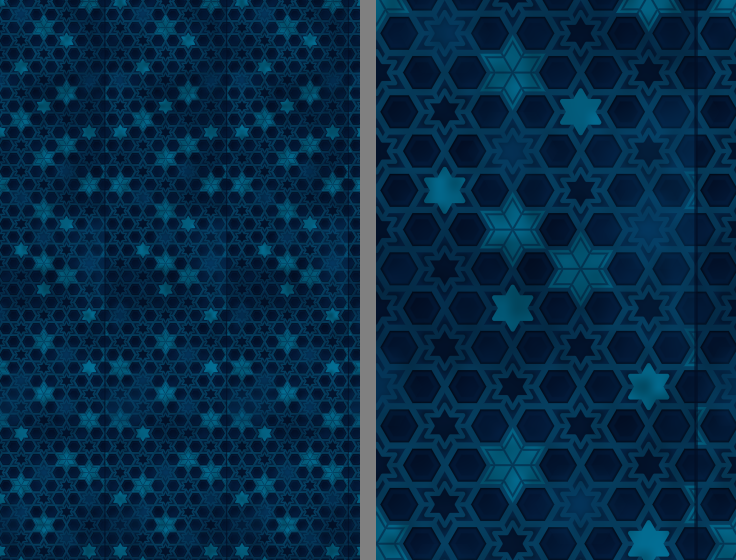
Left, the full canvas; right, a detail of the centre.
Give the GLSL for this pattern, as a Shadertoy shader.

```glsl
// Layout, as fractions of the canvas height
const float PITCH = 0.04674;         // distance between star centres
const float PANEL_WIDTH = 0.2174;    // width after which the strip repeats
const float PANEL_LEFT = -0.0300;
const float FIRST_COLUMN = 0.0273;   // first star column inside a panel
const float TOP_OFFSET = 0.0026;

// Shapes, as fractions of the pitch
const float STAR_SIZE = 0.25;        // half of the tip radius
const float CORE_SIZE = 0.135;
const float BAND = 0.040;            // half widths of the lines
const float CORE_BAND = 0.028;
const float GROOVE = 0.013;
const float SEAM = 0.022;

// Shares of the star sites
const float LARGE_SHARE = 0.17;
const float SMALL_SHARE = 0.33;
const float GLOW_SHARE = 0.47;

const vec3 INK = vec3(0.008, 0.050, 0.135);
const vec3 NAVY = vec3(0.010, 0.105, 0.225);
const vec3 DEEP = vec3(0.015, 0.140, 0.255);
const vec3 STRAP = vec3(0.020, 0.225, 0.345);
const vec3 HAZE = vec3(0.015, 0.220, 0.370);
const vec3 LIT = vec3(0.010, 0.350, 0.470);

const float ROOT3 = 1.7320508;

float hash(vec2 p) {
    vec3 v = fract(p.xyx * 0.1031);
    v += dot(v, v.yzx + 33.33);
    return fract((v.x + v.y) * v.z);
}

float noise(vec2 p) {
    vec2 i = floor(p), f = fract(p);
    f = f * f * (3.0 - 2.0 * f);
    return mix(mix(hash(i), hash(i + vec2(1, 0)), f.x),
               mix(hash(i + vec2(0, 1)), hash(i + vec2(1, 1)), f.x), f.y);
}

// Signed distance to a six-pointed star with one tip straight up
float hexagram(vec2 p, float r) {
    const vec2 k = vec2(-0.5, 0.8660254);
    p = abs(p);
    p -= 2.0 * min(dot(k, p), 0.0) * k;
    p -= 2.0 * min(dot(k.yx, p), 0.0) * k.yx;
    p -= vec2(clamp(p.x, r / ROOT3, r * ROOT3), r);
    return length(p) * sign(p.y);
}

// Centre of the nearest site on a triangular lattice of unit pitch
vec2 nearestSite(vec2 p) {
    vec2 cell = vec2(ROOT3, 1.0);
    vec2 a = round(p / cell) * cell;
    vec2 b = (floor(p / cell) + 0.5) * cell;
    return distance(p, a) < distance(p, b) ? a : b;
}

float fill(float d, float px) {
    return smoothstep(0.7 * px, -0.7 * px, d);
}

void mainImage(out vec4 fragColor, in vec2 fragCoord) {
    vec2 uv = fragCoord / iResolution.y;
    float px = 1.0 / (iResolution.y * PITCH);

    // Repeating panel and its star lattice
    float panelX = mod(uv.x - PANEL_LEFT, PANEL_WIDTH);
    vec2 p = vec2(panelX - FIRST_COLUMN, uv.y - 1.0 + TOP_OFFSET) / PITCH;
    vec2 site = nearestSite(p);
    vec2 local = p - site;
    vec2 id = round(site / vec2(0.5 * ROOT3, 0.5));
    id.y = floor(id.y * 0.5);

    // Evenly spread choice of star kind
    float kind = fract(dot(id, vec2(0.7549, 0.5698)) + 0.25 * hash(id + 7.0));
    float large = step(kind, LARGE_SHARE);
    float small = step(kind, SMALL_SHARE) - large;
    float glow = step(kind, GLOW_SHARE) - large - small;

    float star = hexagram(local, STAR_SIZE);
    float core = hexagram(local, CORE_SIZE);
    float radius = length(local);
    float sector = round(atan(local.y, local.x) * 3.0 / 3.14159265) * 3.14159265 / 3.0;
    vec2 notch = vec2(cos(sector), sin(sector));
    float spoke = abs(local.x * notch.y - local.y * notch.x);

    float cloud = noise(p * 0.55 + 11.0);
    float grain = noise(p * 5.0) - 0.5;

    // Bevelled hexagons between the stars
    vec2 hexCentre = site + notch / ROOT3;
    float hexTone = hash(round(hexCentre / vec2(ROOT3 / 6.0, 0.5)) + 31.0);
    float slope = dot(p - hexCentre, vec2(0.6, -0.8));
    vec3 hexColor = mix(INK, NAVY, clamp(0.25 + 0.55 * hexTone + 1.6 * slope, 0.0, 1.0));
    hexColor = mix(hexColor, NAVY, 0.5 * smoothstep(0.045, 0.02, abs(star - 0.085)));
    hexColor *= mix(0.6, 1.0, smoothstep(BAND, BAND + 0.04, star));

    // Star ground, inner star and strapwork
    vec3 starColor = mix(NAVY, DEEP, cloud) * mix(0.75, 1.0, smoothstep(0.0, 0.1, abs(core)));
    starColor = mix(starColor, INK, (1.0 - glow) * 0.7 * fill(core, px));
    vec3 strap = mix(DEEP, STRAP, 0.45 + 0.55 * smoothstep(0.15, 0.6, cloud));
    float ties = max(spoke - CORE_BAND, -core);
    starColor = mix(starColor, strap, fill(min(abs(core) - CORE_BAND, ties), px));
    starColor = mix(starColor, LIT * (1.0 + 0.2 * grain), small * fill(core - CORE_BAND, px));

    vec3 color = mix(hexColor, starColor, fill(star, px));
    color = mix(color, strap, fill(abs(star) - BAND, px));

    // Large stars, grooved into six kites
    float groove = min(spoke, abs(star + 0.055)) - GROOVE;
    vec3 largeColor = LIT * (1.0 + 0.2 * grain - 0.15 * radius);
    largeColor = mix(largeColor, DEEP, 0.65 * fill(groove, px));
    color = mix(color, largeColor, large * fill(star + 0.01, px));

    // Soft haze, uneven dye and panel seam
    color = mix(color, HAZE, glow * 0.65 * exp(-10.0 * radius * radius));
    color = mix(color, HAZE, 0.35 * smoothstep(0.72, 0.95, noise(p * 0.45 + 53.0)));
    color *= 0.93 + 0.14 * cloud + 0.16 * grain;
    float seam = min(panelX, PANEL_WIDTH - panelX) / PITCH;
    color = mix(color, INK, 0.65 * fill(seam - SEAM, px));

    fragColor = vec4(color, 1.0);
}
```
